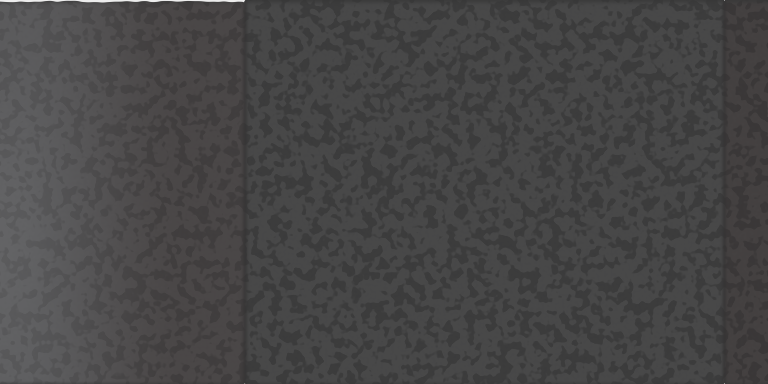
Give the GLSL for this texture, as a WebGL 2 fragment shader.

```glsl
#version 300 es
precision highp float;

uniform vec2 u_resolution;
out vec4 outColor;

const float LEFT_SEAM = 0.638;
const float RIGHT_SEAM = 1.886;

// Integer hash of a lattice cell, returned as two values in 0..1
vec2 hash2(vec2 cell) {
    uvec2 q = uvec2(ivec2(cell) + 4096);
    uint h = q.x * 1597334677u ^ q.y * 3812015801u;
    h = (h ^ (h >> 15)) * 2246822519u;
    h ^= h >> 13;
    uint k = h * 3266489917u;
    k ^= k >> 16;
    return vec2(h & 65535u, k & 65535u) / 65535.0;
}

float cornerSlope(vec2 cell, vec2 offset) {
    return dot(hash2(cell) * 2.0 - 1.0, offset);
}

float gradientNoise(vec2 p) {
    vec2 i = floor(p), f = fract(p);
    vec2 w = f * f * f * (f * (f * 6.0 - 15.0) + 10.0);
    vec2 e = vec2(1.0, 0.0);
    float low = mix(cornerSlope(i, f), cornerSlope(i + e.xy, f - e.xy), w.x);
    float high = mix(cornerSlope(i + e.yx, f - e.yx), cornerSlope(i + e.xx, f - e.xx), w.x);
    return mix(low, high, w.y);
}

// Soft two-tone mottling: 1 on the light patches, 0 on the dark ones
float mottle(vec2 p, float softness) {
    float n = gradientNoise(p * 37.0);
    n += 0.55 * gradientNoise(p * 71.0 + 19.3);
    n += 0.25 * gradientNoise(p * 13.0 + 7.7);
    return smoothstep(-softness, softness, n + 0.065);
}

float roundedPanel(vec2 p, vec2 low, vec2 high, float radius) {
    vec2 d = abs(p - 0.5 * (low + high)) - 0.5 * (high - low) + radius;
    return length(max(d, 0.0)) + min(max(d.x, d.y), 0.0) - radius;
}

float line(float distanceToLine, float width) {
    return exp(-pow(distanceToLine / width, 2.0));
}

// Cool sheen on the left, fading to a warm shade by the seam
vec3 sidePanel(vec2 p, float patches) {
    float sheen = 1.0 - smoothstep(0.06, 0.48, p.x);
    float height = 1.0 - 0.55 * smoothstep(0.35, 1.05, p.y);
    vec3 warm = mix(vec3(0.252, 0.241, 0.242), vec3(0.290, 0.277, 0.278), patches);
    vec3 cool = mix(vec3(0.334, 0.334, 0.340), vec3(0.366, 0.367, 0.374), patches);
    cool += 0.022 * line(p.x, 0.12) * line(p.y - 0.38, 0.35);
    return mix(warm, cool, sheen * mix(0.72, 1.0, height));
}

vec3 middlePanel(float patches) {
    return mix(vec3(0.234, 0.234, 0.235), vec3(0.281, 0.281, 0.282), patches);
}

vec3 rightPanel(float patches) {
    return mix(vec3(0.228, 0.217, 0.218), vec3(0.265, 0.252, 0.252), patches);
}

void main() {
    vec2 p = gl_FragCoord.xy / u_resolution * vec2(2.0, 1.0);
    float pixel = 1.0 / u_resolution.y;
    float patches = mottle(p, 0.085);

    // Three adjoining panels
    float inMiddle = smoothstep(-pixel, pixel, p.x - LEFT_SEAM);
    float inRight = smoothstep(-pixel, pixel, p.x - RIGHT_SEAM);
    vec3 color = mix(sidePanel(p, patches), middlePanel(patches), inMiddle);
    color = mix(color, rightPanel(patches), inRight);
    color += 0.006 * gradientNoise(p * 110.0 + 3.1);

    // Dark seams and panel rims
    float seams = line(p.x - LEFT_SEAM, 0.007) + line(p.x - RIGHT_SEAM, 0.006);
    float rim = line(1.0 - p.y, 0.009) + 0.6 * line(p.y, 0.005);
    color = mix(color, vec3(0.205, 0.200, 0.201), 0.65 * min(seams, 1.0));
    color = mix(color, vec3(0.215), 0.7 * min(rim, 1.0));

    // Pale background at the ragged top edge and rounded corners
    float raggedTop = 0.994 + 0.005 * gradientNoise(vec2(p.x * 32.0, 5.5));
    float overlap = 0.001;
    float left = roundedPanel(p, vec2(-1.0, 0.0), vec2(LEFT_SEAM + overlap, raggedTop), 0.009);
    float middle = roundedPanel(p, vec2(LEFT_SEAM - overlap, -0.001), vec2(RIGHT_SEAM + overlap, 1.001), 0.009);
    float right = roundedPanel(p, vec2(RIGHT_SEAM - overlap, 0.0), vec2(3.0, 1.0), 0.009);
    float outside = min(left, min(middle, right));
    color = mix(color, vec3(0.93), smoothstep(0.0, 1.2 * pixel, outside));

    outColor = vec4(color, 1.0);
}
```
